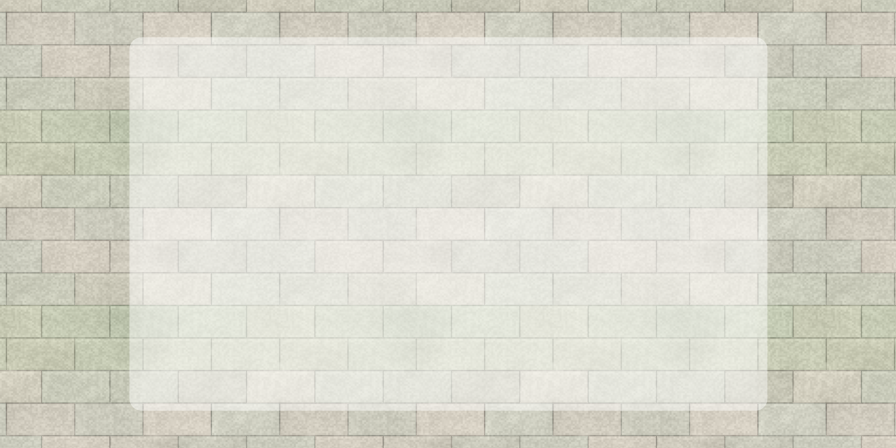
Reproduce this texture procedurally as a WebGL 1 fragment shader.

```glsl
precision highp float;
// A pale concrete block wall behind a translucent, rounded white panel.
// Blocks are a running bond whose tones repeat every 4 blocks and 6 courses;
// wrapped value noise adds stains, mottling and grain.

uniform vec2 u_resolution;

// Lengths are in canvas heights, with y measured downward from the top.
const vec2 BLOCK = vec2(0.1525, 0.0727);
const vec2 ORIGIN = vec2(0.0143, 0.0273);
const vec2 PERIOD = vec2(4.0, 6.0);
const float BOND_SHIFT = 0.515;
const float JOINT_WIDTH = 0.0016;
const float JOINT_DEPTH = 0.17;
const float GRAIN = 0.085;

const vec3 WALL = vec3(0.795, 0.797, 0.742);
const vec3 GREEN_TINT = vec3(-0.012, 0.010, -0.030);
const vec3 WARM_TINT = vec3(0.012, -0.002, 0.000);

const vec2 PANEL_CENTER = vec2(1.001, 0.5);
const vec2 PANEL_HALF = vec2(0.712, 0.4167);
const float PANEL_RADIUS = 0.027;
const float PANEL_ALPHA = 0.52;
const vec3 PANEL_COLOR = vec3(1.0, 1.0, 0.995);

float hash(vec2 p) {
  return fract(sin(dot(p, vec2(127.1, 311.7))) * 43758.5453);
}

// Value noise that wraps after "period" lattice cells.
float noise(vec2 p, vec2 period) {
  vec2 i = floor(p);
  vec2 f = fract(p);
  f = f * f * (3.0 - 2.0 * f);
  vec2 a = mod(i, period);
  vec2 b = mod(i + 1.0, period);
  return mix(mix(hash(a), hash(vec2(b.x, a.y)), f.x),
             mix(hash(vec2(a.x, b.y)), hash(b), f.x), f.y);
}

// Noise over the repeating wall tile, at a whole number of cells per block.
float wallNoise(vec2 q, vec2 cells) {
  return noise(q * cells, PERIOD * cells);
}

float mottling(vec2 q) {
  float sum = 0.0;
  float weight = 0.5;
  vec2 cells = vec2(2.0, 1.0);
  for (int i = 0; i < 4; i++) {
    sum += weight * (wallNoise(q, cells) - 0.5);
    weight *= 0.6;
    cells *= 2.0;
  }
  return sum;
}

// Soft stain, repeated with the tile; center and size in block units.
float stain(vec2 q, vec2 center, vec2 size) {
  vec2 d = mod(q - center + 0.5 * PERIOD, PERIOD) - 0.5 * PERIOD;
  d /= size;
  return exp(-dot(d, d));
}

float roundedBox(vec2 p, vec2 halfSize, float radius) {
  vec2 d = abs(p) - halfSize + radius;
  return length(max(d, 0.0)) + min(max(d.x, d.y), 0.0) - radius;
}

vec3 wallColor(vec2 p, float pixel) {
  vec2 q = (p - ORIGIN) / BLOCK;
  float course = floor(q.y);
  vec2 bond = vec2(q.x - BOND_SHIFT * mod(course, 2.0), q.y);
  vec2 id = mod(floor(bond), PERIOD);
  vec2 f = fract(bond);

  // Block tones, with greener courses toward the lower part of the tile.
  vec3 color = WALL + 0.045 * (hash(id + 3.7) - 0.5);
  float greenCourse = (id.y - 3.5) / 1.3;
  color += mix(WARM_TINT, GREEN_TINT, exp(-greenCourse * greenCourse));
  color += WARM_TINT * (hash(id + 9.2) - 0.5) * 2.0;

  // Stains, mottling and grain.
  color += 0.085 * mottling(q);
  color -= 0.055 * stain(q, vec2(1.9, 3.35), vec2(0.35, 0.4));
  color -= 0.040 * stain(q, vec2(2.1, 4.4), vec2(0.4, 0.35));
  color -= 0.030 * stain(q, vec2(2.3, 1.4), vec2(0.4, 0.4));
  color += GRAIN * (wallNoise(q, vec2(36.0, 18.0)) - 0.5);

  // Thin dark joints with a faint lit lip inside each block.
  vec2 edge = (0.5 - abs(f - 0.5)) * BLOCK;
  vec2 joint = 1.0 - smoothstep(vec2(0.0), vec2(JOINT_WIDTH + 0.7 * pixel), edge);
  float wear = 0.6 + 0.7 * wallNoise(q + 0.37, vec2(5.0, 4.0));
  float lip = smoothstep(0.002, 0.005, f.y * BLOCK.y)
            * (1.0 - smoothstep(0.005, 0.010, f.y * BLOCK.y));
  color += 0.025 * lip;
  color -= JOINT_DEPTH * wear * max(joint.x, 0.9 * joint.y) * vec3(1.0, 1.0, 0.95);
  return color;
}

void main() {
  float pixel = 1.0 / u_resolution.y;
  vec2 p = gl_FragCoord.xy * pixel;
  p.y = 1.0 - p.y;

  vec3 color = wallColor(p, pixel);

  // White panel, a little thinner along its rim.
  float d = roundedBox(p - PANEL_CENTER, PANEL_HALF, PANEL_RADIUS);
  float cover = 1.0 - smoothstep(-0.7 * pixel, 0.7 * pixel, d);
  float body = 1.0 - 0.08 * smoothstep(-0.028, -0.018, d);
  color = mix(color, PANEL_COLOR, PANEL_ALPHA * cover * body);

  gl_FragColor = vec4(clamp(color, 0.0, 1.0), 1.0);
}
```
